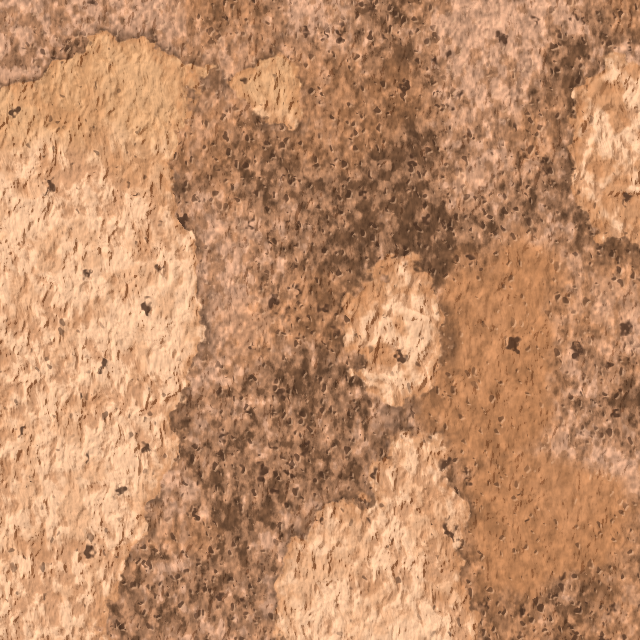
Write a WebGL 2 fragment shader that draws this texture.

```glsl
#version 300 es
precision highp float;
// Weathered bark: pale peeled sheets and knots over mottled grey-brown bark.
// Warped distance shapes choose the layer, stretched noise gives sparse lit
// cracks, and jittered cells scatter the dark pits with their bright rims.
uniform vec2 u_resolution;
out vec4 fragColor;

const vec3 PALE = vec3(0.98, 0.775, 0.61);
const vec3 TAN = vec3(0.84, 0.62, 0.46);
const vec3 HONEY = vec3(0.83, 0.61, 0.41);
const vec3 OCHRE = vec3(0.76, 0.52, 0.345);
const vec3 ROSE = vec3(0.83, 0.63, 0.50);
const vec3 CLAY = vec3(0.69, 0.50, 0.37);
const vec3 UMBER = vec3(0.44, 0.31, 0.22);
const vec3 PIT = vec3(0.27, 0.18, 0.13);
const vec3 CRACK = vec3(0.70, 0.59, 0.49);  // tint of a shaded crack
const vec2 GRAIN = vec2(112.0, 58.0);       // grain frequency, drawn out vertically
const vec2 LIGHT = vec2(-0.0024, 0.0024);   // step towards the light
const float RELIEF = 0.6;
const float GRIT = 0.26;                    // strength of the finest speckle
const float EDGE = 0.004;                   // softness of layer borders

vec2 hash2(vec2 p) {
  vec3 q = fract(p.xyx * vec3(0.1031, 0.1030, 0.0973));
  q += dot(q, q.yzx + 33.33);
  return fract((q.xx + q.yz) * q.zy);
}

float noise(vec2 p) {
  vec2 i = floor(p), f = fract(p);
  f = f * f * (3.0 - 2.0 * f);
  float low = mix(hash2(i).x, hash2(i + vec2(1, 0)).x, f.x);
  float high = mix(hash2(i + vec2(0, 1)).x, hash2(i + vec2(1, 1)).x, f.x);
  return mix(low, high, f.y);
}

float fbm(vec2 p) {
  float sum = 0.0, amp = 0.53;
  for (int k = 0; k < 4; k++) {
    sum += amp * noise(p);
    p = mat2(1.92, 0.56, -0.56, 1.92) * p + 17.3;
    amp *= 0.5;
  }
  return sum;
}

// Ragged spots, one per chosen cell; chance is the share of filled cells.
float spots(vec2 p, vec2 freq, float chance) {
  vec2 q = p * freq + 0.6 * vec2(noise(p * 150.0), noise(p * 150.0 + 41.0));
  vec2 cell = floor(q);
  float mask = 0.0;
  for (int y = -1; y <= 1; y++)
    for (int x = -1; x <= 1; x++) {
      vec2 id = cell + vec2(x, y);
      vec2 pick = hash2(id + 71.0);
      float radius = mix(0.1, 0.4, pick.y * pick.y);
      float d = length(q - id - hash2(id)) - radius;
      mask = max(mask, step(pick.x, chance) * smoothstep(0.13, -0.13, d));
    }
  return mask;
}

float ellipse(vec2 p, vec2 center, vec2 radius) {
  return (length((p - center) / radius) - 1.0) * min(radius.x, radius.y);
}

// Large peeled sheet with a wavy right side and a sloping top.
float sheet(vec2 p) {
  float side = mix(0.145, 0.295, smoothstep(0.04, 0.32, p.y));
  side += 0.02 * cos((p.y - 0.5) * 15.7);
  float top = 0.87 + 0.08 * smoothstep(0.0, 0.2, p.x) - 0.04 * smoothstep(0.2, 0.3, p.x);
  return max(p.x - side, p.y - top);
}

float knots(vec2 p) {
  float d = ellipse(p, vec2(0.61, 0.485), vec2(0.08, 0.115));
  return min(d, ellipse(p, vec2(0.99, 0.775), vec2(0.105, 0.135)));
}

// Streaky surface height, with curled folds following the knots.
float height(vec2 p, float fold) {
  vec2 bend = 0.009 * vec2(noise(p * 38.0), noise(p * 38.0 + 9.0));
  float curl = sin(knots(p + 2.0 * bend) * 210.0 + 13.0 * noise(p * 19.0));
  return fbm((p + bend) * GRAIN) + 0.14 * fold * curl;
}

void main() {
  vec2 p = gl_FragCoord.xy / u_resolution;
  vec2 warp = vec2(fbm(p * 11.0), fbm(p * 11.0 + 53.0)) - 0.5;
  vec2 crumble = vec2(fbm(p * 48.0), fbm(p * 48.0 + 29.0)) - 0.5;
  vec2 w = p + 0.085 * warp + 0.04 * crumble;

  // Layer shapes
  float knot = knots(w);
  float peel = min(sheet(w), ellipse(w, vec2(0.41, 0.865), vec2(0.065, 0.055)));
  peel = min(peel, ellipse(w, vec2(0.585, 0.03), vec2(0.155, 0.18)));
  peel = min(peel, ellipse(w, vec2(0.65, 0.22), vec2(0.068, 0.13)));
  float pale = min(peel, knot);
  float flake = ellipse(w, vec2(0.76, 0.43), vec2(0.10, 0.17));
  flake = min(flake, ellipse(w, vec2(0.85, 0.19), vec2(0.135, 0.105)));
  flake = min(flake, ellipse(w, vec2(0.82, 0.58), vec2(0.045, 0.07)));
  float onPale = smoothstep(EDGE, -EDGE, pale);
  float onFlake = smoothstep(0.02, -0.02, flake) * (1.0 - onPale);
  float onBark = (1.0 - onPale) * (1.0 - onFlake);

  // Mottled bark
  float fold = smoothstep(0.03, -0.02, knot);
  float h = height(p, fold);
  float broad = fbm(p * 8.0 + 3.0), fine = fbm(p * vec2(84.0, 62.0) + 11.0);
  float mottle = 0.48 * broad + 0.52 * fine;
  vec3 bark = mix(UMBER, CLAY, smoothstep(0.31, 0.45, mottle));
  bark = mix(bark, ROSE, smoothstep(0.48, 0.6, mottle));
  bark = mix(bark, OCHRE, 0.4 * smoothstep(0.5, 0.68, fbm(p * 6.0 + 27.0)));

  // Peeled wood, golden towards the top, stained in places and at its border
  float stain = smoothstep(0.5, 0.64, fbm(p * 27.0 + 83.0));
  vec3 wood = mix(TAN, PALE, smoothstep(0.36, 0.54, 0.6 * h + 0.4 * broad));
  wood = mix(wood, HONEY, 0.6 * smoothstep(0.66, 0.86, p.y + 0.3 * warp.x) * (1.0 - fold));
  wood = mix(wood, OCHRE, stain * (0.3 + 0.4 * fold));
  wood = mix(wood, OCHRE, 0.65 * smoothstep(-0.035, 0.0, pale) * smoothstep(0.35, 0.6, fine));
  vec3 color = mix(bark, OCHRE * (0.86 + 0.28 * fine), 0.85 * onFlake);
  color = mix(color, wood, onPale);

  // Crevices hugging the raised borders
  float gap = exp(-max(pale, 0.0) / 0.012) * smoothstep(0.4, 0.56, fbm(p * 24.0 + 5.0));
  gap = max(gap, 0.85 * exp(-max(knot, 0.0) / 0.026) * smoothstep(0.54, 0.4, mottle));
  color = mix(color, UMBER * 0.85, 0.8 * gap * (1.0 - onPale));

  // Soft relief, with crisp cracks only where the slope turns from the light
  float lit = h - height(p + LIGHT, fold);
  float patchy = smoothstep(0.42, 0.58, fbm(p * 25.0 + 61.0));
  float crack = smoothstep(0.09, 0.19, -lit) * (0.25 + 0.75 * patchy);
  color *= 1.0 + RELIEF * clamp(lit, -0.2, 0.12) * (1.0 - 0.3 * onFlake);
  color *= mix(vec3(1.0), CRACK, crack * (0.5 + 0.35 * onPale));
  float grit = noise(p * vec2(215.0, 170.0)) + noise(p * vec2(120.0, 95.0) + 7.0) - 1.0;
  color *= 1.0 + GRIT * grit * (0.35 + 0.65 * onBark);

  // Pits, each with a bright rim on the side facing the light
  vec2 fineCells = vec2(98.0, 72.0), wideCells = vec2(42.0, 31.0);
  float chance = 0.09 + 0.12 * onFlake + 0.28 * onBark;
  float small = spots(p, fineCells, chance);
  float rim = max(spots(p + LIGHT, fineCells, chance) - small, 0.0);
  float large = spots(p + 0.37, wideCells, 0.04 + 0.09 * onBark);
  color = mix(color, PALE, 0.42 * rim * (1.0 - onPale));
  color = mix(color, PIT, small * (0.5 + 0.15 * onBark) * smoothstep(0.75, 0.4, broad));
  color = mix(color, PIT, 0.8 * large * smoothstep(0.3, 0.5, fine));
  fragColor = vec4(clamp(color, 0.0, 1.0), 1.0);
}
```
